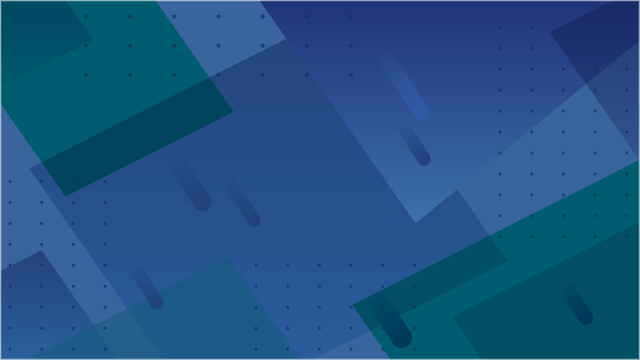
This background is drawn by a WebGL 1 fragment shader. Its source:

```glsl
precision highp float;
// Overlapping slanted panels in blue and teal, with dot grids and fading streaks.
// Panels are boxes in a skewed coordinate system whose axes follow the two edge
// directions; each layer is blended over the last on a 16 by 9 unit canvas.
uniform vec2 u_resolution;

const vec2 CANVAS = vec2(16.0, 9.0);
const float FAR = 99.0; // side of a panel lying outside the canvas
const vec2 STREAK_DIR = vec2(0.547, -0.837);

const vec3 SKY_BLUE = vec3(0.225, 0.392, 0.620);
const vec3 NAVY = vec3(0.080, 0.140, 0.370);
const vec3 TEAL = vec3(0.000, 0.365, 0.438);
const vec3 DEEP_TEAL = vec3(0.000, 0.310, 0.398);
const vec3 SHADE_TEAL = vec3(0.000, 0.270, 0.360);
const vec3 DOT_COLOR = vec3(0.060, 0.180, 0.380);

// Antialiased coverage of a signed distance
float cover(float d, float px) {
  return clamp(0.5 - d / px, 0.0, 1.0);
}

// Skewed axes: x is constant on steep edges, y on shallow edges
vec2 skew(vec2 p) {
  return vec2(p.x + 0.7 * p.y, p.y - 0.505 * p.x);
}

// Parallelogram between two corners in skewed space
float panel(vec2 s, vec2 lo, vec2 hi, float px) {
  vec2 d = max(lo - s, s - hi) / vec2(1.22, 1.12);
  return cover(max(d.x, d.y), px);
}

// Rounded streak ending at tip, fading out towards its tail
float streak(vec2 p, vec2 tip, float len, float radius, float px) {
  vec2 q = p - tip;
  float along = clamp(dot(q, STREAK_DIR), -len, 0.0);
  float d = length(q - along * STREAK_DIR) - radius;
  return cover(d, px) * (1.0 + along / len);
}

// Finite grid of dots, from first to first + gap * last
float dots(vec2 p, vec2 first, vec2 gap, vec2 last, float radius, float px) {
  vec2 cell = clamp(floor((p - first) / gap + 0.5), vec2(0.0), last);
  return cover(length(p - first - cell * gap) - radius, px);
}

void main() {
  vec2 p = gl_FragCoord.xy / u_resolution * CANVAS;
  vec2 s = skew(p);
  float px = CANVAS.y / u_resolution.y;
  float h = p.y / CANVAS.y;
  vec3 panelBlue = mix(vec3(0.165, 0.360, 0.615), vec3(0.143, 0.258, 0.475), h);

  // Lower left square and large central panel
  vec3 color = SKY_BLUE;
  vec3 squareBlue = mix(vec3(0.17, 0.37, 0.62), vec3(0.14, 0.26, 0.49), p.y / 2.75);
  color = mix(color, squareBlue, panel(s, vec2(-FAR), vec2(2.96, 2.22), px));
  float center = panel(s, vec2(4.08, -3.94), vec2(14.42, 4.42), px);
  color = mix(color, panelBlue, center);

  // Translucent teal panel at the bottom
  float veil = panel(s, vec2(-FAR), vec2(7.51, -0.32), px);
  color = mix(color, vec3(0.06, 0.36, 0.47), 0.5 * veil);

  // Upper right wedge with its own gradient
  float wedge = max((12.78 - s.x) / 1.22, (0.816 * p.x - 5.06 - p.y) / 1.29);
  vec3 wedgeBlue = mix(vec3(0.24, 0.44, 0.675), vec3(0.125, 0.20, 0.48),
                       clamp((p.y - 3.43) / 5.57, 0.0, 1.0));
  color = mix(color, wedgeBlue, cover(wedge, px));
  float corner = panel(s, vec2(19.48, -FAR), vec2(FAR, 1.25), px);
  color = mix(color, NAVY, corner * mix(0.25, 0.65, clamp((p.y - 5.0) / 4.0, 0.0, 1.0)));

  // Upper left teal panels, shaded where they cross the central panel
  float upper = panel(s, vec2(4.5, 3.26), vec2(10.18, FAR), px);
  color = mix(color, mix(TEAL, SHADE_TEAL, center), upper);
  upper = panel(s, vec2(-FAR, 6.83), vec2(7.94, FAR), px);
  color = mix(color, mix(TEAL, vec3(0.0, 0.29, 0.39), smoothstep(6.0, 9.0, p.y)), upper);

  // Lower right teal panels
  float lower = panel(s, vec2(9.77, -FAR), vec2(FAR, -3.07), px);
  color = mix(color, mix(TEAL, DEEP_TEAL, center), lower);
  lower = panel(s, vec2(12.06, -FAR), vec2(FAR, -4.63), px);
  color = mix(color, DEEP_TEAL, lower);

  // Dot grids
  vec2 gap = vec2(0.792, 0.524);
  float dotMask = dots(p, vec2(2.15, 7.13), vec2(1.104, 0.728), vec2(6.0, 2.0), 0.05, px);
  dotMask = max(dotMask, dots(p, vec2(12.5, 3.08), gap, vec2(4.0, 10.0), 0.038, px));
  dotMask = max(dotMask, dots(p, vec2(0.25, 0.27), gap, vec2(3.0, 8.0), 0.038, px));
  dotMask = max(dotMask, dots(p, vec2(6.4, 0.27), gap, vec2(5.0, 4.0), 0.038, px));
  color = mix(color, DOT_COLOR, 0.7 * dotMask);

  // Streaks: bright, blue, then teal
  color = mix(color, vec3(0.19, 0.35, 0.64), streak(p, vec2(10.52, 6.22), 1.85, 0.21, px));
  float blue = streak(p, vec2(10.6, 5.03), 1.1, 0.17, px);
  blue = max(blue, streak(p, vec2(5.06, 3.95), 1.45, 0.23, px));
  blue = max(blue, streak(p, vec2(6.35, 3.49), 1.35, 0.165, px));
  blue = max(blue, streak(p, vec2(3.92, 1.43), 1.3, 0.165, px));
  color = mix(color, vec3(0.13, 0.26, 0.49), blue);
  float dark = streak(p, vec2(10.04, 0.56), 1.35, 0.26, px);
  dark = max(dark, streak(p, vec2(14.65, 1.06), 1.1, 0.185, px));
  color = mix(color, vec3(0.0, 0.22, 0.35), dark);

  // Thin pale frame
  vec2 edge = min(p, CANVAS - p);
  color = mix(color, vec3(1.0), 0.57 * cover(min(edge.x, edge.y) - 0.031, px));
  gl_FragColor = vec4(color, 1.0);
}
```
